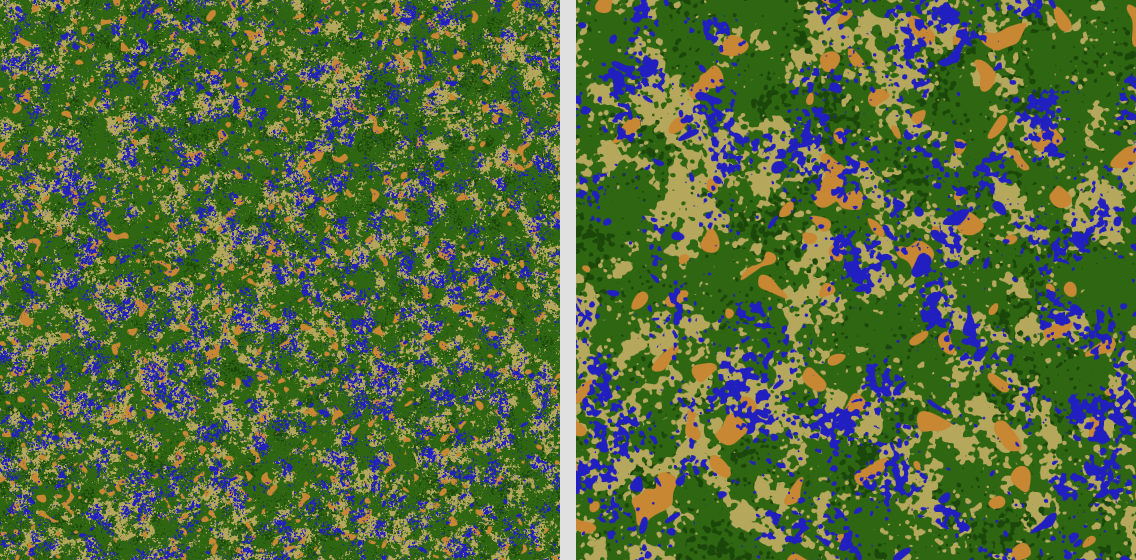
Left: the whole. Right: its middle third, enlarged.
Give the GLSL for this texture, as a Shadertoy shader.

```glsl
vec3 hash3(vec2 cell) {
    vec3 q = fract(cell.xyx * vec3(0.1031, 0.1030, 0.0973));
    q += dot(q, q.yxz + 33.33);
    return fract((q.xxy + q.yzz) * q.zyx);
}

// Cellular noise: soft signed bumps on jittered points, deviation near 1
float bumps(vec2 p) {
    vec2 cell = floor(p);
    float sum = 0.0;
    for (int y = -1; y <= 1; y++) {
        for (int x = -1; x <= 1; x++) {
            vec2 corner = cell + vec2(x, y);
            vec3 rnd = hash3(corner);
            vec2 d = p - corner - rnd.xy;
            float k = max(1.0 - dot(d, d), 0.0);
            sum += (rnd.z * 2.0 - 1.0) * k * k * k;
        }
    }
    return sum * 2.6;
}

// Coverage of the region where the field is positive, one pixel soft
float cover(float field) {
    return clamp(0.5 + field / max(fwidth(field), 1e-4), 0.0, 1.0);
}

void mainImage(out vec4 fragColor, in vec2 fragCoord) {
    vec2 uv = fragCoord / iResolution.y;
    vec2 bent = uv + 0.003 * sin(uv.yx * vec2(190.0, 170.0) + 2.0 * sin(uv * 61.0));

    // Ragged sandy patches
    float patches = bumps(uv * 35.0 + 7.0);
    float sand = 0.9 * min(patches, 1.2) + 0.55 * bumps(uv * 78.0 + 31.0)
               + 0.5 * bumps(uv * 170.0 + 57.0) + 0.55 * bumps(uv * 360.0 + 83.0);

    // Speckled clusters, capped so that the ground shows through
    float blueCluster = 0.5 * patches + 0.85 * bumps(uv * 41.0 + 113.0);
    float blueSpeckle = 1.3 * min(blueCluster, 1.4) + 0.6 * bumps(uv * 210.0 + 131.0)
                      + 0.75 * bumps(uv * 380.0 + 149.0);
    float darkSpeckle = 1.2 * min(bumps(uv * 41.0 + 191.0), 1.4) + 0.95 * bumps(uv * 360.0 + 223.0);

    // Smooth solid blobs
    float orangeBlob = bumps(bent * 68.0 + 251.0);
    float blueBlob = bumps(bent * 110.0 + 307.0) + 0.25 * blueCluster;

    // Layers from the ground up
    vec3 blue = vec3(0.13, 0.12, 0.75);
    vec3 color = vec3(0.18, 0.40, 0.07);
    color = mix(color, vec3(0.11, 0.28, 0.04), cover(darkSpeckle - 1.85));
    color = mix(color, vec3(0.71, 0.66, 0.36), cover(sand - 0.76));
    color = mix(color, vec3(0.78, 0.53, 0.20), cover(orangeBlob - 1.55));
    color = mix(color, blue, cover(blueSpeckle - 1.85));
    color = mix(color, blue, cover(blueBlob - 2.1));
    fragColor = vec4(color, 1.0);
}
```
